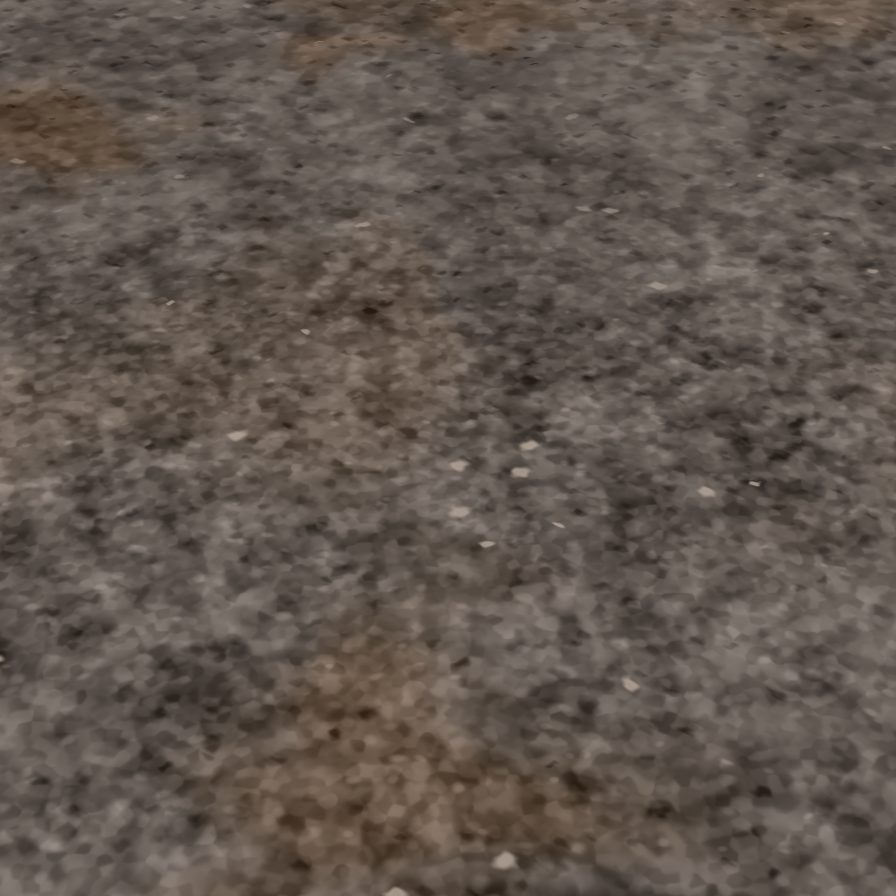
Reproduce this texture procedurally as a Shadertoy shader.

```glsl
// Bare brown-grey soil seen at a slant, with soft grit, dark stones and pale chips.

const vec3 DARK_SOIL  = vec3(0.195, 0.155, 0.120);
const vec3 LIGHT_SOIL = vec3(0.515, 0.462, 0.425);
const vec3 RUST_TINT  = vec3(0.016, -0.010, -0.036);
const vec3 ASH_TINT   = vec3(-0.012, 0.002, 0.014);
const vec3 CHIP_COLOR = vec3(0.700, 0.640, 0.590);

vec2 hash2(vec2 p) {
    vec3 q = fract(p.xyx * vec3(0.1031, 0.1030, 0.0973));
    q += dot(q, q.yzx + 33.33);
    return fract((q.xx + q.yz) * q.zy);
}

// Cellular noise whose cell values blend softly; centred on zero.
float softCells(vec2 p, float sharpness) {
    vec2 base = floor(p);
    float total = 0.0, weights = 0.0001;
    for (int j = -1; j <= 1; j++)
    for (int i = -1; i <= 1; i++) {
        vec2 cell = base + vec2(i, j);
        vec2 offset = cell + hash2(cell) - p;
        float weight = exp(-sharpness * dot(offset, offset));
        total += weight * hash2(cell + 71.0).x;
        weights += weight;
    }
    return total / weights - 0.5;
}

// Scattered tilted ovals: x is coverage, y is height inside the oval (-1 to 1).
vec2 scatter(vec2 p, float density, float size, float softness) {
    vec2 base = floor(p);
    vec2 result = vec2(0.0);
    for (int j = -1; j <= 1; j++)
    for (int i = -1; i <= 1; i++) {
        vec2 cell = base + vec2(i, j);
        vec2 chance = hash2(cell + 19.0);
        vec2 shape = hash2(cell + 43.0);
        vec2 local = p - cell - mix(vec2(0.2), vec2(0.8), hash2(cell));
        float angle = (shape.x - 0.5) * 1.6;
        float c = cos(angle), s = sin(angle);
        vec2 radius = size * mix(0.45, 1.0, chance.y) * vec2(1.0, mix(0.5, 0.9, shape.y));
        vec2 q = mat2(c, -s, s, c) * local / radius;
        float cover = step(chance.x, density) * (1.0 - smoothstep(1.0 - softness, 1.0 + softness, length(q)));
        if (cover > result.x) result = vec2(cover, clamp(local.y / radius.y, -1.0, 1.0));
    }
    return result;
}

// Canvas to ground plane; features shrink and flatten towards the top.
vec2 groundPlane(vec2 uv) {
    float depth = 2.0 - uv.y;
    return vec2(uv.x - 0.5, 2.4) / depth + 3.0;
}

// Layered sines bend outlines so that ovals turn ragged.
vec2 ragged(vec2 p, float amount) {
    return p + amount * (sin(p.yx * vec2(7.3, 8.9)) + 0.6 * sin(p.yx * vec2(17.0, 15.0) + p * 6.0));
}

float gritTone(vec2 ground, float fineness) {
    float tone = 0.24 * softCells(ground * 7.0, 5.0);
    tone += 0.32 * softCells(ground * 19.0 + 5.0, 6.0);
    tone += 0.40 * softCells(ground * 45.0 + 11.0, 7.0);
    tone += 0.44 * softCells(ground * 85.0 + 23.0, 7.0) * mix(0.6, 1.0, fineness);
    tone += 0.42 * softCells(ground * 140.0 + 37.0, 7.0) * fineness;
    return tone;
}

// Darkens a tone with stones lit from above and shaded underneath.
float addStones(float tone, vec2 p, float density, float size, float strength) {
    vec2 bent = ragged(p, 0.05);
    vec2 stone = scatter(bent, density, size, 0.35);
    float shadow = scatter(bent + vec2(0.05, 0.13), density, size, 0.4).x;
    tone -= 0.34 * strength * shadow * (1.0 - stone.x);
    float face = 0.36 + 0.23 * stone.y + 0.45 * tone - 0.2;
    return mix(tone, face, stone.x * strength);
}

void mainImage(out vec4 fragColor, in vec2 fragCoord) {
    vec2 uv = fragCoord / iResolution.xy;
    vec2 ground = groundPlane(uv);
    float fineness = 1.0 - smoothstep(0.5, 1.0, uv.y);

    // Broad patches steer the hue and where stones gather.
    float patches = softCells(ragged(ground * 4.0, 0.12) + 9.0, 4.0);
    float clumps = softCells(ground * 6.0 + 51.0, 5.0);
    float rockiness = smoothstep(-0.2, 0.25, clumps + 0.12 - 0.5 * uv.y * (1.0 - uv.y));

    // Soil tone, then stones and small pits.
    float tone = 0.61 + gritTone(ground, fineness);
    tone = addStones(tone, ground * 13.0, 0.30, 0.40, 0.85 * rockiness);
    tone = addStones(tone, ground * 27.0 + 7.0, 0.32, 0.38, 0.25 + 0.6 * rockiness);
    float pits = scatter(ragged(ground * 52.0, 0.05), 0.17, 0.40, 0.6).x;
    tone -= 0.30 * pits;

    // Pale flecks and rarer bright chips.
    float flecks = scatter(ground * 75.0 + 15.0, 0.12, 0.42, 0.6).x;
    tone += 0.26 * flecks * mix(0.4, 1.0, fineness);
    float chips = scatter(ragged(ground * 46.0 + 29.0, 0.04), 0.022, 0.36, 0.45).x;

    // Rusty soil in the open, ashen soil among stones and far away.
    float rust = smoothstep(-0.12, 0.28, patches - 0.15 * rockiness - 0.12 * smoothstep(0.75, 1.0, uv.y));
    vec3 color = mix(DARK_SOIL, LIGHT_SOIL, clamp(tone, -0.15, 1.25));
    color += mix(ASH_TINT, RUST_TINT, rust);
    color = mix(color, CHIP_COLOR, chips * mix(0.35, 0.85, fineness));
    fragColor = vec4(color, 1.0);
}
```
